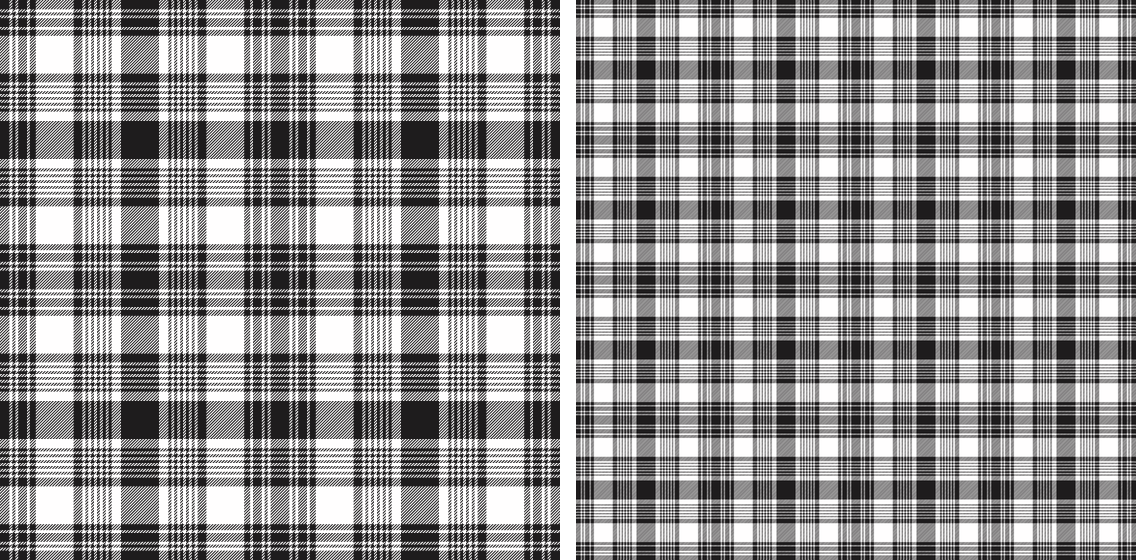
Left, the tile; right, the same tile 2 across and 2 down.
Give the GLSL for this pattern, as a WebGL 2 fragment shader.

```glsl
#version 300 es
precision highp float;
// Black and white tartan: one mirrored sequence of stripes is used for both warp
// and weft, and a diagonal twill decides which of the two shows on top.
// Every pixel averages a small grid of samples to keep the fine weave smooth.

#define REPEATS 2.0          // setts across and down the canvas
#define THREADS 96.0         // twill ribs in one sett (whole number, so it tiles)
#define TWILL_SHARE 0.5      // part of each rib where the warp is on top
#define TWILL_PHASE 0.0      // shift of the ribs, in ribs
#define FINE_START 28.25     // where the group of fine lines begins, in threads
#define FINE_PITCH 2.0       // spacing of the fine lines, in threads
#define FINE_COUNT 5.0       // number of fine lines
#define SAMPLES 5            // samples per pixel along each axis
#define INK vec3(0.118, 0.110, 0.112)
#define PAPER vec3(1.0, 0.996, 0.996)

// Distances from the sett centre, in threads, where the yarn changes colour.
const int EDGE_COUNT = 10;
const float EDGES[EDGE_COUNT] = float[EDGE_COUNT](
    3.25, 4.25, 5.25, 6.25, 9.25, 10.25, 12.25, 25.25, 28.25, 41.5);

// 1.0 where the yarn at this thread position is dark, 0.0 where it is light.
float darkYarn(float thread) {
    float halfSett = 0.5 * THREADS;
    float d = abs(mod(thread + halfSett, THREADS) - halfSett);

    // Broad stripes: the colour flips at each edge passed.
    float flips = 0.0;
    for (int i = 0; i < EDGE_COUNT; i++) flips += step(EDGES[i], d);
    float broad = 1.0 - mod(flips, 2.0);

    // Evenly spaced fine lines.
    float line = (d - FINE_START) / FINE_PITCH;
    float inGroup = step(0.0, line) * step(line, FINE_COUNT);
    float fine = inGroup * step(0.5, fract(line));

    return max(broad, fine);
}

// Darkness of the cloth at a point given in threads.
float weave(vec2 p) {
    float rib = fract((p.x - p.y) + TWILL_PHASE);
    float warpOnTop = step(rib, TWILL_SHARE);
    return darkYarn(warpOnTop > 0.5 ? p.x : p.y);
}

out vec4 fragColor;
uniform vec2 u_resolution;

void main() {
    vec2 threadsPerPixel = REPEATS * THREADS / u_resolution;
    vec2 corner = floor(gl_FragCoord.xy);

    // Box filter over the pixel.
    float darkness = 0.0;
    for (int j = 0; j < SAMPLES; j++) {
        for (int i = 0; i < SAMPLES; i++) {
            vec2 offset = (vec2(i, j) + 0.5) / float(SAMPLES);
            darkness += weave((corner + offset) * threadsPerPixel);
        }
    }
    darkness /= float(SAMPLES * SAMPLES);

    fragColor = vec4(mix(PAPER, INK, darkness), 1.0);
}
```
